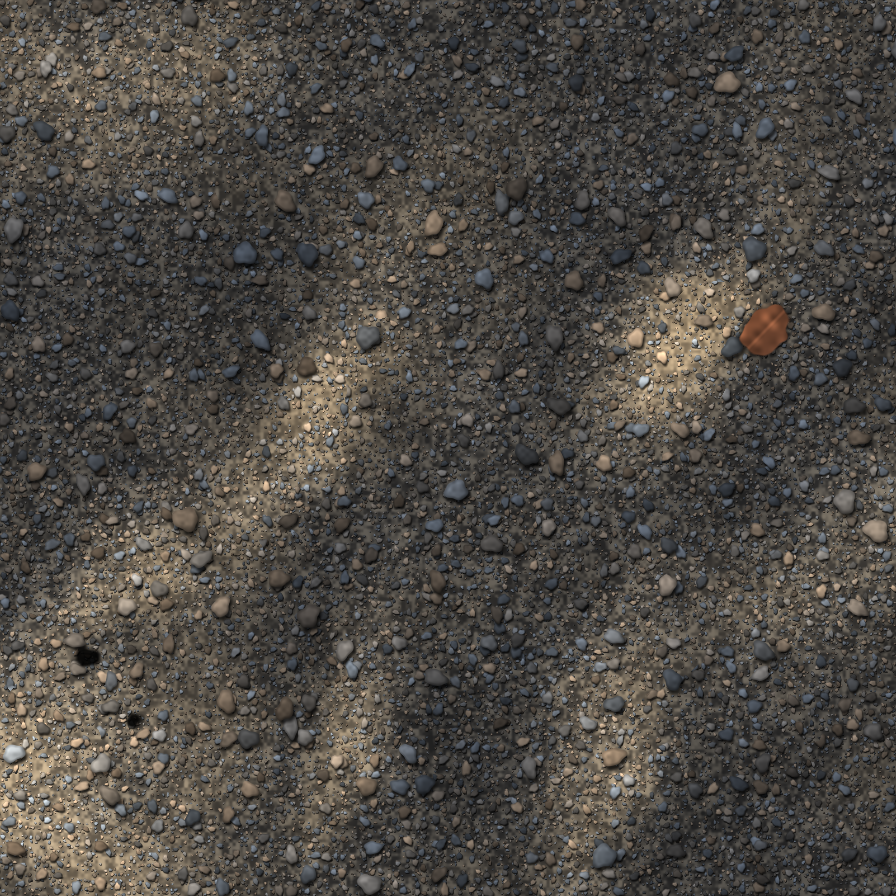
This texture is drawn by a Shadertoy shader. Its source:

```glsl
const vec3 SOIL_DARK = vec3(0.22, 0.215, 0.21);
const vec3 SOIL_PALE = vec3(0.56, 0.53, 0.48);
const vec3 SAND = vec3(0.57, 0.51, 0.42);
const vec3 STONE_BLUE = vec3(0.45, 0.49, 0.54);
const vec3 STONE_GREY = vec3(0.50, 0.49, 0.48);
const vec3 STONE_TAN = vec3(0.60, 0.53, 0.46);
const vec3 SHADE_LIGHT = vec3(0.61, 0.62, 0.64);
const vec3 SUN_LIGHT = vec3(1.30, 1.25, 1.17);
const vec3 LEAF_BROWN = vec3(0.43, 0.27, 0.19);
const vec2 LIGHT_DIR = vec2(-0.45, 0.89);
const float SHADOW_DEPTH = 0.68;

// Sun patches: centre and radii, then tilt and strength
const int PATCHES = 10;
const vec4 PATCH_SHAPE[PATCHES] = vec4[](
    vec4(0.05, 0.13, 0.17, 0.21), vec4(0.76, 0.61, 0.15, 0.07),
    vec4(0.34, 0.53, 0.19, 0.07), vec4(0.14, 0.35, 0.16, 0.06),
    vec4(0.14, 0.91, 0.24, 0.10), vec4(0.66, 0.17, 0.15, 0.06),
    vec4(0.38, 0.15, 0.14, 0.05), vec4(0.95, 0.37, 0.15, 0.08),
    vec4(0.48, 0.77, 0.16, 0.08), vec4(0.30, 0.02, 0.16, 0.07));
const vec2 PATCH_TILT[PATCHES] = vec2[](
    vec2(1.2, 1.0), vec2(0.85, 1.1), vec2(0.95, 0.85), vec2(0.7, 0.7),
    vec2(0.1, 0.55), vec2(1.35, 0.75), vec2(1.4, 0.75), vec2(0.4, 0.5),
    vec2(0.9, 0.4), vec2(0.2, 0.4));

vec3 hash3(vec2 p) {
    vec3 q = fract(vec3(p.xyx) * vec3(0.1031, 0.1030, 0.0973));
    q += dot(q, q.yxz + 33.33);
    return fract((q.xxy + q.yzz) * q.zyx);
}

float noise(vec2 p) {
    vec2 i = floor(p), f = fract(p);
    f = f * f * (3.0 - 2.0 * f);
    return mix(mix(hash3(i).x, hash3(i + vec2(1, 0)).x, f.x),
               mix(hash3(i + vec2(0, 1)).x, hash3(i + vec2(1, 1)).x, f.x), f.y);
}

float fbm(vec2 p) {
    float sum = 0.0, amp = 0.5;
    for (int i = 0; i < 4; i++) {
        sum += amp * noise(p);
        p = p * 2.03 + 17.1;
        amp *= 0.5;
    }
    return sum / 0.9375;
}

vec2 rotate(vec2 p, float a) {
    return vec2(cos(a) * p.x + sin(a) * p.y, cos(a) * p.y - sin(a) * p.x);
}

// Dappled light through foliage, 0 in shade to 1 in sun
float sunlight(vec2 uv) {
    vec2 warped = uv + 0.09 * (vec2(fbm(uv * 7.0), fbm(uv * 7.0 + 40.0)) - 0.5);
    float sun = 0.0;
    for (int i = 0; i < PATCHES; i++) {
        vec2 q = rotate(warped - PATCH_SHAPE[i].xy, PATCH_TILT[i].x) / PATCH_SHAPE[i].zw;
        sun = max(sun, PATCH_TILT[i].y * exp(-pow(dot(q, q), 1.3)));
    }
    return clamp(sun + 0.45 * (fbm(uv * 6.0 + 9.0) - 0.45), 0.0, 1.1);
}

// Radius-relative distance of a rounded, lumpy pebble: 1 at its rim
float pebble(vec2 q, vec3 h) {
    q = rotate(q, h.x * 6.283);
    q.y *= 1.1 + 0.65 * h.y;
    float a = atan(q.y, q.x + 1e-5);
    return length(q) / (1.0 + 0.10 * sin(3.0 * a + h.z * 6.283) + 0.06 * sin(5.0 * a + h.y * 20.0));
}

// One size class of stones with cast shadows
void addStones(inout vec3 col, vec2 uv, float cells, float density) {
    vec2 p = uv * cells, cell = floor(p);
    float edge = 0.9 * cells / iResolution.y;
    for (int y = -1; y <= 1; y++)
    for (int x = -1; x <= 1; x++) {
        vec2 id = cell + vec2(x, y);
        vec3 h = hash3(id + cells), k = hash3(id + cells * 2.0 + 71.0);
        if (k.x > density) continue;
        vec2 q = p - id - 0.2 - 0.6 * h.xy;
        float radius = 0.22 + 0.22 * k.y * k.y;
        float shadow = pebble(q + LIGHT_DIR * radius * 0.32, h.zxy) / radius;
        col *= 1.0 - SHADOW_DEPTH * (1.0 - smoothstep(0.75, 1.3, shadow));
        float d = pebble(q, h.zxy) / radius;
        vec3 tint = mix(STONE_BLUE, STONE_GREY, smoothstep(0.2, 0.5, k.z));
        tint = mix(tint, STONE_TAN, smoothstep(0.5, 0.85, k.z));
        tint *= 0.62 + 0.65 * fract(k.z * 37.0 + h.x);
        tint *= 1.0 + 0.25 * dot(q, LIGHT_DIR) / radius - 0.28 * smoothstep(0.6, 1.0, d);
        tint *= 0.86 + 0.28 * noise(uv * 210.0 + h.xy * 50.0);
        col = mix(col, tint, 1.0 - smoothstep(-edge, edge, (d - 1.0) * radius));
    }
}

void mainImage(out vec4 fragColor, in vec2 fragCoord) {
    vec2 uv = fragCoord / iResolution.y;
    float sun = sunlight(uv);
    float sandy = clamp(0.65 * sun + 1.3 * (fbm(uv * 9.0 + 30.0) - 0.5), 0.0, 1.0);

    // Soil, grit and pebbles from fine to coarse
    float grit = 0.55 * noise(uv * 260.0) + 0.45 * noise(uv * 120.0 + 5.0);
    vec3 col = mix(SOIL_DARK, SOIL_PALE, smoothstep(0.2, 0.85, grit));
    col = mix(col, SAND * (0.75 + 0.5 * grit), 0.75 * sandy);
    addStones(col, uv, 190.0, 0.60);
    addStones(col, uv, 100.0, 0.62 - 0.22 * sandy);
    addStones(col, uv, 56.0, 0.55 - 0.28 * sandy);
    addStones(col, uv, 30.0, 0.30 - 0.12 * sandy);

    // Dry leaf with a midrib, and two small holes
    vec2 leaf = rotate(uv - vec2(0.855, 0.632), 0.9);
    float rim = length(leaf / vec2(0.032, 0.023)) + 0.25 * (noise(uv * 90.0) - 0.5);
    col *= 1.0 - 0.5 * (1.0 - smoothstep(0.9, 1.3, rim));
    float rib = 1.0 - smoothstep(0.0, 0.003, abs(leaf.y + 0.1 * leaf.x));
    vec3 leafTint = LEAF_BROWN * (0.8 + 0.7 * noise(uv * 110.0) + 0.3 * rib);
    col = mix(col, leafTint, 1.0 - smoothstep(0.92, 1.04, rim));
    float hole = min(length((uv - vec2(0.097, 0.268)) * vec2(0.8, 1.0)) - 0.010,
                     length(uv - vec2(0.150, 0.197)) - 0.008);
    col *= smoothstep(-0.003, 0.004, hole + 0.006 * (noise(uv * 130.0) - 0.5)) * 0.9 + 0.1;

    col *= mix(SHADE_LIGHT, SUN_LIGHT, sun) * (0.82 + 0.36 * fbm(uv * 14.0));
    fragColor = vec4(clamp(col, 0.0, 1.0), 1.0);
}
```
